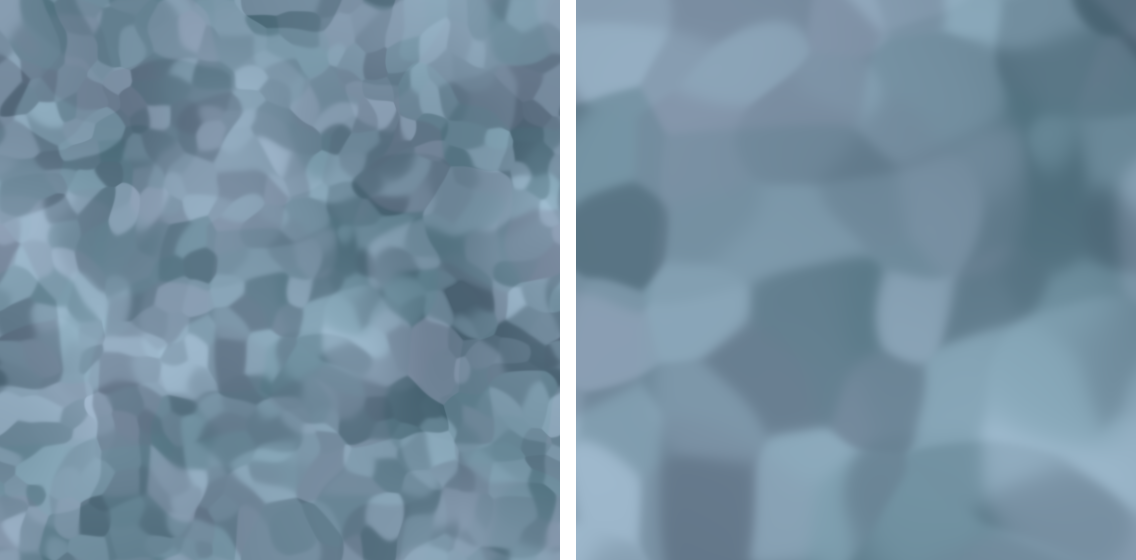
Left, the full canvas; right, a detail of the centre.
Write a three.js fragment shader that draws this texture.

```glsl
// Seamless slate-blue mottle of soft, overlapping rounded patches.
varying vec2 vUv;

const vec3 MID_BLUE = vec3(0.457, 0.553, 0.624);
const vec3 TONE_RANGE = vec3(0.22, 0.23, 0.24);
const vec3 TEAL_SHIFT = vec3(-0.022, 0.016, 0.004);

float hash(vec2 p, float seed) {
  return fract(sin(dot(p, vec2(127.1, 311.7)) + seed * 74.7) * 43758.5453);
}

// Value noise that wraps after count cells, 0 to 1.
float wrapNoise(vec2 uv, float count, float seed) {
  vec2 p = uv * count;
  vec2 i = floor(p);
  vec2 f = fract(p);
  f = f * f * (3.0 - 2.0 * f);
  vec2 lo = mod(i, count);
  vec2 hi = mod(i + 1.0, count);
  float bottom = mix(hash(lo, seed), hash(vec2(hi.x, lo.y), seed), f.x);
  float top = mix(hash(vec2(lo.x, hi.y), seed), hash(hi, seed), f.x);
  return mix(bottom, top, f.y);
}

vec2 warp(vec2 uv, float count, float amount, float seed) {
  vec2 offset = vec2(wrapNoise(uv, count, seed), wrapNoise(uv, count, seed + 1.0));
  return uv + (offset - 0.5) * amount;
}

// Soft weighted Voronoi patches: x is tone, y is tint, both -0.5 to 0.5.
// The edge width blur is given in canvas units.
vec2 patches(vec2 uv, float count, float blur, float seed) {
  vec2 p = uv * count;
  vec2 base = floor(p);
  float sharpness = 2.0 / (blur * count);
  vec2 sum = vec2(0.0);
  float total = 0.0;
  for (int y = -2; y <= 2; y++) {
    for (int x = -2; x <= 2; x++) {
      vec2 cell = base + vec2(float(x), float(y));
      vec2 id = mod(cell, count);
      vec2 jitter = vec2(hash(id, seed), hash(id, seed + 1.0));
      vec2 d = cell + 0.1 + 0.8 * jitter - p;
      // Uneven weights curve the borders into rounded blobs.
      float shrink = mix(0.6, 1.8, hash(id, seed + 2.0));
      float w = exp(-sharpness * shrink * dot(d, d));
      sum += w * vec2(hash(id, seed + 3.0), hash(id, seed + 4.0));
      total += w;
    }
  }
  return sum / max(total, 1e-30) - 0.5;
}

void main() {
  // Bend the patch outlines
  vec2 uv = warp(vUv, 9.0, 0.05, 1.0);
  uv = warp(uv, 22.0, 0.018, 4.0);

  // Some regions are more blurred than others
  float haze = wrapNoise(vUv, 6.0, 7.0);
  float blur = mix(0.006, 0.015, haze * haze);

  // Large and small patches over broad light and shade
  vec2 large = patches(uv, 10.0, blur, 11.0);
  vec2 small = patches(uv, 20.0, blur, 23.0);
  float broad = wrapNoise(uv, 5.0, 31.0) - 0.5;
  float tone = 0.66 * large.x + 0.76 * small.x + 0.6 * broad;
  tone = clamp(tone, -0.75, 0.8);

  // Dark patches lean to teal
  float teal = large.y + 0.8 * small.y - 0.4 * min(tone, 0.0);

  gl_FragColor = vec4(MID_BLUE + TONE_RANGE * tone + TEAL_SHIFT * teal, 1.0);
}
```
